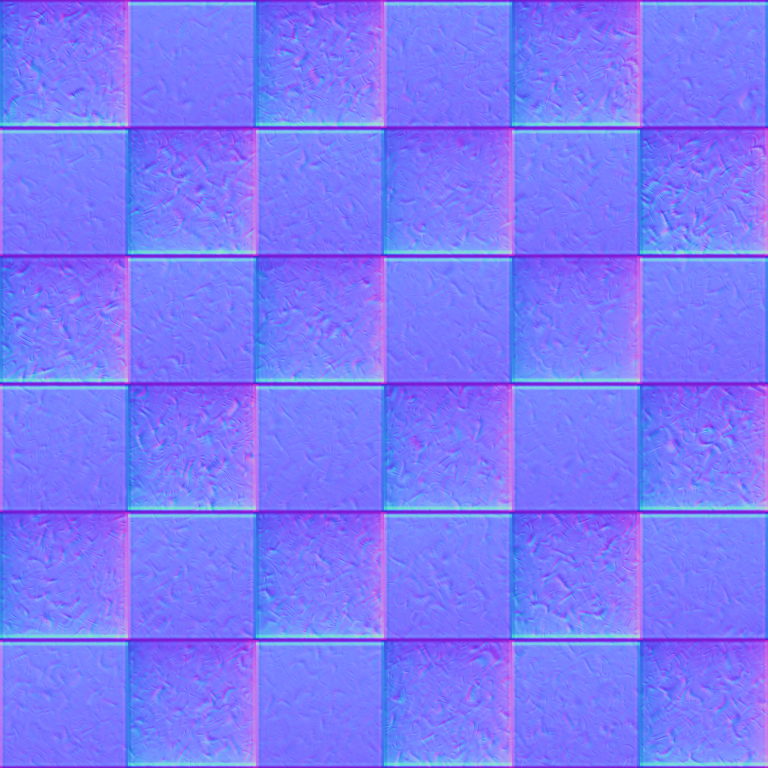
This texture map is drawn by a WebGL 2 fragment shader. Its source:

```glsl
#version 300 es
precision highp float;

uniform vec2 u_resolution;
out vec4 fragColor;

vec3 hash3(vec2 p) {
    vec3 q = fract(p.xyx * vec3(0.1031, 0.1030, 0.0973));
    q += dot(q, q.yxz + 33.33);
    return fract((q.xxy + q.yzz) * q.zyx);
}

// Soft line centred on zero
float line(float d, float width) {
    return exp(-d * d / (width * width));
}

// Slope of one elongated pit or bump per cell
vec2 grainSlope(vec2 p, float spread) {
    vec2 cell = floor(p), slope = vec2(0.0);
    for (int j = -1; j <= 1; j++) {
        for (int i = -1; i <= 1; i++) {
            vec2 id = cell + vec2(i, j);
            vec3 h = hash3(id + 7.0);
            vec2 d = p - id - 0.15 - 0.7 * h.xy;
            float angle = 0.8 + spread * (fract(h.x * 17.0 + h.y * 5.0) - 0.5);
            vec2 along = vec2(cos(angle), sin(angle));
            vec2 across = vec2(-along.y, along.x);
            float u = dot(d, along), v = dot(d, across);
            float depth = 1.5 * h.z * h.z - 0.35;
            slope -= depth * (4.0 * u * along + 14.0 * v * across)
                   * exp(-4.0 * u * u - 14.0 * v * v);
        }
    }
    return slope;
}

void main() {
    vec2 grid = 6.0 * gl_FragCoord.xy / u_resolution;
    vec2 tile = floor(grid);
    vec2 f = grid - tile;
    vec2 seam = f - step(0.5, f);
    float rough = mod(tile.x + tile.y, 2.0);

    // Dished rough tiles and gently domed smooth tiles
    vec2 dish = vec2(0.62 * exp((f.x - 1.0) / 0.08) - 0.52 * exp(-f.x / 0.11),
                     0.48 * exp(-f.y / 0.10) - 0.46 * exp((f.y - 1.0) / 0.15));
    vec2 dome = vec2(-0.03, 0.20 * (f.y - 0.5));
    vec2 inside = smoothstep(0.0, 0.025, abs(seam));
    vec2 slope = mix(dome, dish, rough) * inside + vec2(-0.02, -0.04);

    // Surface grain, varied from tile to tile
    float wear = 0.8 + 0.45 * hash3(tile + 41.0).x;
    float spread = mix(5.0, 2.6, rough);
    vec2 warp = 0.03 * sin(grid.yx * 23.0 + 2.0 * sin(grid * 11.0));
    vec2 grain = grainSlope((grid + warp) * 13.0, spread)
               + 0.7 * grainSlope((grid - warp) * 27.0 + 50.0, spread);
    slope += grain * wear * mix(0.13, 0.24, rough) * (0.3 + 0.7 * inside.x * inside.y);

    // Horizontal seams: dark groove between bright lips
    float lip = seam.y > 0.0 ? rough : 1.0 - rough;
    slope.y += mix(0.15, 0.75, lip) * line(abs(seam.y) - 0.03, 0.012);
    slope.y -= 1.25 * line(seam.y, 0.013);

    // Vertical seams: bevel falls away from the rough side
    float side = seam.x < 0.0 ? 2.0 * rough - 1.0 : 1.0 - 2.0 * rough;
    slope.x += side * (0.55 * line(seam.x, 0.026)
                     - 0.32 * line(abs(seam.x) - 0.032, 0.008));

    vec3 normal = normalize(vec3(slope, 1.0));
    fragColor = vec4(0.5 + 0.5 * normal, 1.0);
}
```
